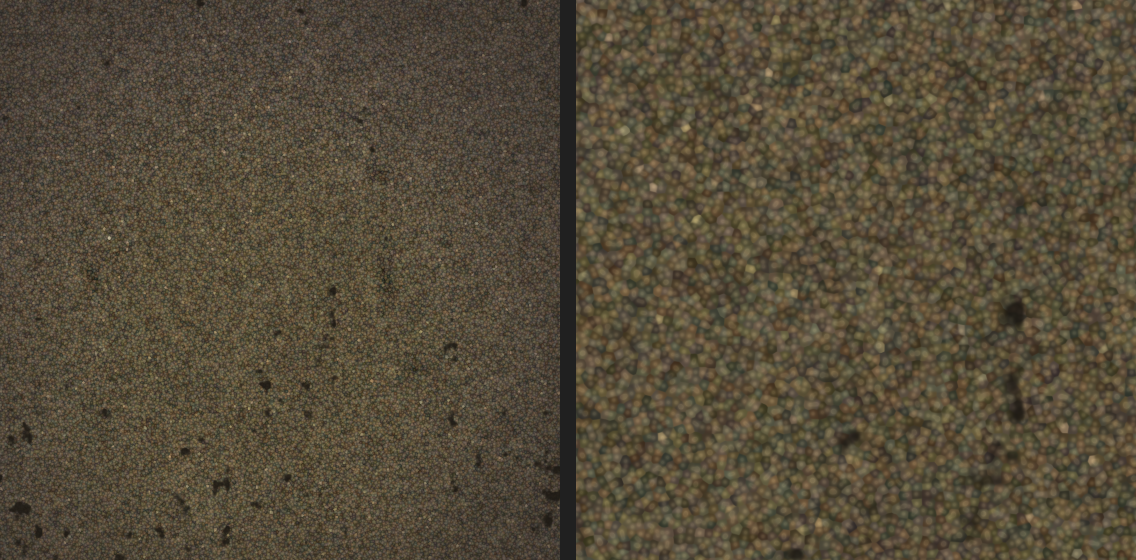
Left, the full canvas; right, a detail of the centre.
A Shadertoy shader for this texture:

```glsl
// Draws dark olive-brown sand: fine soft grains, crumbly black pits, a few low lumps and one pale pebble.

const vec3 OLIVE_SAND = vec3(0.352, 0.313, 0.230);
const vec3 MAUVE_SAND = vec3(0.338, 0.298, 0.254);
const vec3 PIT_COLOR = vec3(0.105, 0.090, 0.070);
const vec3 PEBBLE_COLOR = vec3(0.74, 0.70, 0.58);
const vec2 PEBBLE_POS = vec2(0.195, 0.575);
const float PEBBLE_RADIUS = 0.0055;
const float GRAINS_ACROSS = 230.0;
const float GRAIN_FALLOFF = 8.0;
const float GRAIN_CONTRAST = 0.52;
const float GAP_CONTRAST = 0.38;
const float TINT_CONTRAST = 0.20;
const float FLECK_SHARE = 0.012;
const float CLUMP_CONTRAST = 0.20;
const float VIGNETTE = 0.24;

// Places where pits gather: x, y, radius
const int PIT_SPOTS = 7;
const vec3 pitSpots[PIT_SPOTS] = vec3[](
    vec3(0.50, 0.98, 0.05), vec3(0.02, 0.60, 0.04), vec3(0.15, 0.23, 0.04),
    vec3(0.31, 0.20, 0.05), vec3(0.40, 0.10, 0.05), vec3(0.94, 0.99, 0.03),
    vec3(0.80, 0.40, 0.05));

// Low lumps: x, y, half width, half height
const int LUMPS = 4;
const vec4 lumps[LUMPS] = vec4[](
    vec4(0.668, 0.490, 0.016, 0.045), vec4(0.642, 0.690, 0.022, 0.013),
    vec4(0.700, 0.345, 0.025, 0.014), vec4(0.140, 0.505, 0.018, 0.030));

// Integer hash: three values in 0..1 per cell
vec3 hash3(vec2 cell, int seed) {
    uvec3 v = uvec3(ivec3(ivec2(cell), seed)) * 1664525u + 1013904223u;
    v.x += v.y * v.z; v.y += v.z * v.x; v.z += v.x * v.y;
    v ^= v >> 16u;
    v.x += v.y * v.z; v.y += v.z * v.x; v.z += v.x * v.y;
    return vec3(v >> 8u) / 16777216.0;
}

float valueNoise(vec2 p, int seed) {
    vec2 i = floor(p), f = fract(p);
    f = f * f * (3.0 - 2.0 * f);
    float low = mix(hash3(i, seed).x, hash3(i + vec2(1, 0), seed).x, f.x);
    float high = mix(hash3(i + vec2(0, 1), seed).x, hash3(i + vec2(1, 1), seed).x, f.x);
    return mix(low, high, f.y);
}

float fbm(vec2 p, int seed) {
    return 0.57 * valueNoise(p, seed)
         + 0.29 * valueNoise(p * 2.03 + 7.3, seed + 1)
         + 0.14 * valueNoise(p * 4.11 + 3.7, seed + 2);
}

// Blend of jittered grains: relative colour offset around zero
vec3 grainLayer(vec2 p) {
    vec2 cell = floor(p);
    vec3 sum = vec3(0.0);
    float total = 0.0;
    for (int y = -1; y <= 1; y++)
    for (int x = -1; x <= 1; x++) {
        vec2 id = cell + vec2(x, y);
        vec3 place = hash3(id, 1), look = hash3(id, 2);
        vec2 d = id + place.xy - p;
        float weight = exp(-GRAIN_FALLOFF * dot(d, d));
        float fleck = step(1.0 - FLECK_SHARE, place.z);
        vec3 tone = vec3(GRAIN_CONTRAST * (look.x - 0.5) + 0.5 * fleck);
        tone += TINT_CONTRAST * (look.y - 0.5) * vec3(0.7, 0.1, -1.3);
        tone += TINT_CONTRAST * (look.z - 0.5) * vec3(0.6, -0.4, 0.1);
        sum += weight * tone;
        total += weight;
    }
    float meanTotal = 3.14159 / GRAIN_FALLOFF;
    return sum / max(total, 1e-4) + GAP_CONTRAST * (min(total, 0.9) - meanTotal);
}

// Crumbly dark hollows, densest in the lower part
float pitMask(vec2 p) {
    float field = fbm(p * 42.0, 10) + 0.32 * (valueNoise(p * 6.0, 20) - 0.5);
    float lowerBand = smoothstep(0.55, 0.30, p.y) * smoothstep(-0.10, 0.15, p.y);
    field += mix(-0.13, 0.0, lowerBand);
    for (int i = 0; i < PIT_SPOTS; i++) {
        vec2 d = (p - pitSpots[i].xy) / pitSpots[i].z;
        field += 0.20 * exp(-dot(d, d));
    }
    return smoothstep(0.70, 0.87, field);
}

// Lit body with a shadow along its right side
float lumpShade(vec2 p) {
    vec2 q = p + 0.016 * (vec2(fbm(p * 32.0, 30), fbm(p * 32.0, 40)) - 0.5);
    float shade = 0.0;
    for (int i = 0; i < LUMPS; i++) {
        vec2 d = (q - lumps[i].xy) / lumps[i].zw;
        d.x += 0.25 * d.y;
        vec2 s = d - vec2(1.4, 0.1);
        shade += 0.15 * exp(-dot(d, d)) - 0.26 * exp(-dot(s, s));
    }
    return shade;
}

void mainImage(out vec4 fragColor, in vec2 fragCoord) {
    vec2 p = fragCoord / iResolution.y;

    // Broad colour drift and darker corners
    float spread = length(p - vec2(0.46, 0.45));
    float mauve = smoothstep(0.15, 0.65, spread + 0.25 * (p.y - 0.5));
    vec3 color = mix(OLIVE_SAND, MAUVE_SAND, mauve);
    color *= 1.0 - VIGNETTE * smoothstep(0.25, 0.80, spread);

    // Grains, soft clumps and lumps
    float focus = mix(1.0, 0.8, smoothstep(0.3, 0.7, spread));
    float clump = CLUMP_CONTRAST * (fbm(p * 60.0, 50) - 0.5) + 0.10 * (fbm(p * 9.0, 60) - 0.5);
    color *= 1.0 + focus * grainLayer(p * GRAINS_ACROSS) + clump + lumpShade(p);

    // Pits and pebble
    color = mix(color, PIT_COLOR, 0.85 * pitMask(p));
    float edge = length((p - PEBBLE_POS) * vec2(1.15, 0.9)) + 0.004 * (valueNoise(p * 150.0, 70) - 0.5);
    color = mix(color, PEBBLE_COLOR, smoothstep(PEBBLE_RADIUS, 0.5 * PEBBLE_RADIUS, edge));

    fragColor = vec4(clamp(color, 0.0, 1.0), 1.0);
}
```
